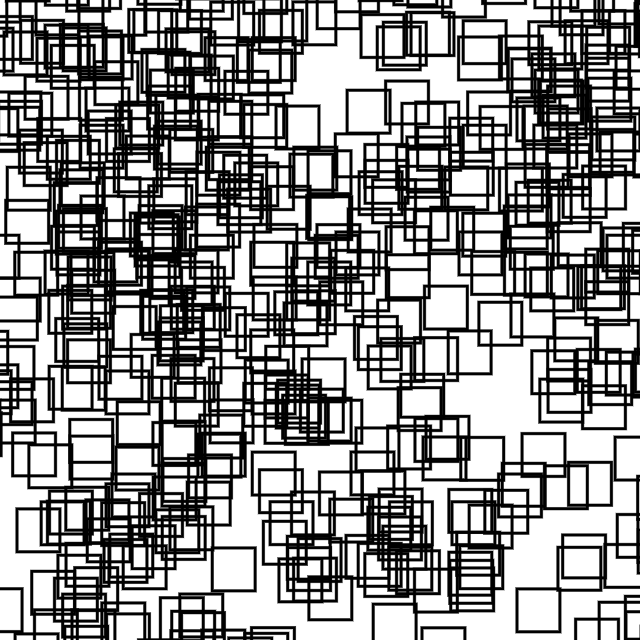
Reproduce this pattern procedurally as a three.js fragment shader.

```glsl
// Overlapping black square outlines of one size, scattered in loose clusters on white.
varying vec2 vUv;

float hash(vec2 p) {
  return fract(sin(dot(p, vec2(127.1, 311.7))) * 43758.5453);
}

float valueNoise(vec2 p) {
  vec2 i = floor(p);
  vec2 f = fract(p);
  f = f * f * (3.0 - 2.0 * f);
  float low = mix(hash(i), hash(i + vec2(1.0, 0.0)), f.x);
  float high = mix(hash(i + vec2(0.0, 1.0)), hash(i + vec2(1.0, 1.0)), f.x);
  return mix(low, high, f.y);
}

// Ink coverage of a square outline around the origin
float squareOutline(vec2 p, float halfSize, float halfLine) {
  float d = abs(max(abs(p.x), abs(p.y)) - halfSize) - halfLine;
  return 1.0 - clamp(d / 0.002 + 0.5, 0.0, 1.0);
}

void main() {
  const float cells = 8.0;
  vec2 corner = floor(vUv * cells - 0.5);
  float paper = 1.0;

  // A square reaches less than half a cell, so the nearest 2 x 2 cells suffice
  for (int y = 0; y < 2; y++) {
    for (int x = 0; x < 2; x++) {
      vec2 cell = corner + vec2(float(x), float(y));
      for (int k = 0; k < 12; k++) {
        vec2 seed = cell + float(k) * vec2(17.3, 9.1) + 3.7;
        vec2 center = (cell + vec2(hash(seed), hash(seed + 41.9))) / cells;

        // Thin the squares by a smooth density to leave clusters and gaps
        float density = mix(0.12, 0.9, valueNoise(center * 5.5 + 50.0));
        float present = step(hash(seed + 83.3), density);
        paper *= 1.0 - present * squareOutline(vUv - center, 0.0335, 0.00235);
      }
    }
  }

  gl_FragColor = vec4(vec3(paper), 1.0);
}
```
